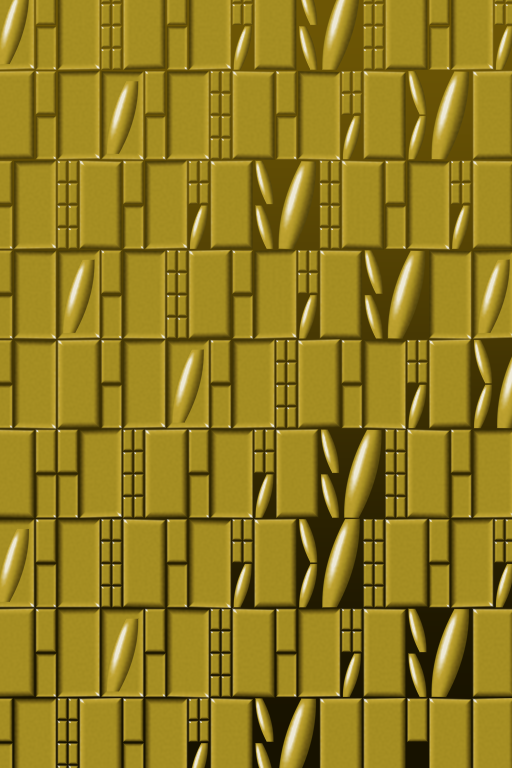
This pattern is drawn by a WebGL 1 fragment shader. Its source:

```glsl
precision highp float;
// Staggered courses of gold relief blocks: raised and sunken panels, split
// bars, small grids and glossy slanted leaves. Each course is a shifted run of
// narrow and wide slots; each block is shaded from distances to its edges.
uniform vec2 u_resolution;

#define COLUMNS 23.43
#define ROWS 8.571
#define ORIGIN vec2(0.396, 0.214)
#define HEIGHT 4.1
#define BEVEL 0.36
#define SEAM 0.10
#define GRAIN 0.035
#define DARK vec3(0.24, 0.20, 0.025)
#define MID vec3(0.46, 0.38, 0.08)
#define GOLD vec3(0.64, 0.55, 0.13)
#define LIGHT vec3(0.75, 0.64, 0.19)
#define CREAM vec3(0.93, 0.91, 0.83)

// Block kinds; the first four fill one slot, the rest fill two.
const float GRID = 0.0, SPLIT = 1.0, HALF = 2.0, TWIN = 3.0;
const float RAISED = 4.0, SUNKEN = 5.0, LEAF = 6.0, BOXED = 7.0;

float hash(vec2 p) { return fract(sin(dot(p, vec2(127.1, 311.7))) * 43758.5); }

// Remainder of whole numbers, safe against rounding.
float wrap(float n, float period) { return floor(mod(n + 0.5, period)); }

float corner(vec2 cell, vec2 f) {
  float a = 6.2832 * hash(cell);
  return dot(vec2(cos(a), sin(a)), f);
}

float gradientNoise(vec2 p) {
  vec2 i = floor(p), f = fract(p), s = f * f * (3.0 - 2.0 * f), e = vec2(1.0, 0.0);
  return mix(mix(corner(i, f), corner(i + e, f - e), s.x),
             mix(corner(i + e.yx, f - e.yx), corner(i + 1.0, f - 1.0), s.x), s.y);
}

// Tone 0 is deep shadow, 0.5 plain gold, 1 specular.
vec3 metal(float t) {
  vec3 c = mix(DARK, MID, clamp(t * 4.0, 0.0, 1.0));
  c = mix(c, GOLD, clamp(t * 4.0 - 1.0, 0.0, 1.0));
  c = mix(c, LIGHT, clamp((t - 0.5) * 5.0, 0.0, 1.0));
  return mix(c, CREAM, clamp((t - 0.7) / 0.3, 0.0, 1.0));
}

// Bevelled rectangle, lit from upper left; relief < 0 sinks it. (tone, cover)
vec2 panel(vec2 p, vec2 size, float bevel, float relief) {
  vec2 far = size - p;
  float lit = min(p.x, far.y), shaded = min(far.x, p.y), edge = min(lit, shaded);
  float side = smoothstep(-0.06, 0.06, shaded - lit);
  float slope = 1.0 - smoothstep(0.0, bevel, edge);
  float tone = 0.51 + slope * (relief > 0.0 ? mix(-0.5, 0.27, side) : mix(0.25, -0.52, side));
  vec2 tip = relief > 0.0 ? vec2(p.x, far.y) : vec2(far.x, p.y);
  float mitre = (tip.x - tip.y) / 0.07;
  tone += 0.4 * exp(-mitre * mitre) * (1.0 - smoothstep(0.1, bevel, max(tip.x, tip.y)));
  return vec2(tone, smoothstep(0.0, SEAM, edge));
}

// Domed slanted leaf; lean +1 tips right, -1 tips left. (tone, cover)
vec2 leaf(vec2 p, vec2 size, float lean, float px) {
  vec2 q = 2.0 * p / size - 1.0;
  float k = q.x - 0.53 * lean * q.y;
  float w = max(0.65 * (1.0 - 0.45 * q.y * q.y), 0.1), u = k / w;
  float edge = min((w - abs(k)) * size.x, (1.0 - abs(q.y)) * size.y) * 0.5;
  float tone = mix(0.66, 0.1, smoothstep(-0.15, 1.0, u));
  tone -= 0.25 * (1.0 - smoothstep(-1.0, -0.75, u));
  float glint = (u + 0.48) / 0.27;
  tone += 0.42 * exp(-glint * glint) * smoothstep(-0.75, 0.1, q.y) * (1.0 - smoothstep(0.6, 1.0, q.y));
  return vec2(tone, smoothstep(0.0, 1.5 * px, edge));
}

// Kind of block at slot d from the start of the main run, and slot within it.
vec2 blockAt(float d, float row) {
  bool plainTail = row == 1.0 || row > 6.5;
  if (d > 11.5 && !plainTail && row != 3.0) d = wrap(d, 12.0);
  if (d > -0.5 && d < 11.5) {
    float pair = floor((d + 0.5) / 3.0), f = wrap(d, 3.0);
    if (f < 0.5) return vec2(pair, 0.0);
    return vec2(pair > 2.5 ? LEAF : pair == 1.0 ? SUNKEN : RAISED, f - 1.0);
  }
  bool swap = row == 5.0 && d < -3.5, plain = d > 0.0 && plainTail;
  float m = wrap(d + (d > 0.0 || swap ? 4.0 : 3.0), 5.0);
  if (m < 0.5) return vec2(SPLIT, 0.0);
  if (m < 2.5) return vec2(plain ? RAISED : SUNKEN, m - 1.0);
  return vec2(plain || swap || d < -8.5 ? RAISED : BOXED, m - 3.0);
}

void main() {
  vec2 uv = gl_FragCoord.xy / u_resolution;
  vec2 grid = vec2(uv.x * COLUMNS, (1.0 - uv.y) * ROWS) + ORIGIN;
  float px = COLUMNS / u_resolution.x, row = floor(grid.y), slot = floor(grid.x);
  float start = wrap(5.0 * wrap(row, 6.0) + 2.0, 12.0) + 3.0;
  vec2 block = blockAt(slot - start, row), wide = vec2(2.0, HEIGHT), bar = wide * 0.5;
  vec2 p = vec2(fract(grid.x) + block.y, HEIGHT * (1.0 - fract(grid.y)));
  vec2 part = vec2(p.x, mod(p.y, bar.y)), cell = bar * 0.5, s;
  float kind = block.x;
  bool top = p.y > bar.y;
  // Slight hand-set unevenness from block to block.
  p.y += 0.06 * (hash(vec2(slot - block.y, row)) - 0.5) * (p.x - 0.5);
  if (kind == GRID || (kind == HALF && top)) s = panel(mod(p, cell), cell, 0.17, 1.0);
  else if (kind == SPLIT) {
    s = panel(part, bar, 0.22, top ? 1.0 : -1.0);
    if (!top && row > 7.5 && slot > 15.0) s.y = 0.0;
  } else if (kind == HALF) s = leaf(part, bar, 1.0, px);
  else if (kind == TWIN) s = leaf(part, bar, !top && wrap(row * row, 5.0) == 1.0 ? 1.0 : -1.0, px);
  else if (kind == LEAF) s = leaf(p, wide, 1.0, px);
  else s = panel(p, wide, BEVEL, kind == RAISED ? 1.0 : -1.0);
  if (kind == BOXED) {
    vec2 l = leaf(p - vec2(0.15, 0.25), vec2(1.7, 3.4), 1.0, px);
    s = vec2(mix(s.x, l.x, l.y), max(s.y, l.y));
  }
  // The ground behind the blocks darkens down the canvas.
  vec3 ground = mix(vec3(0.09, 0.07, 0.0), vec3(0.43, 0.34, 0.02), smoothstep(0.0, 1.05, uv.y));
  float tone = s.x + GRAIN * gradientNoise(grid * vec2(7.0, 28.0));
  gl_FragColor = vec4(mix(ground, metal(tone), s.y), 1.0);
}
```
